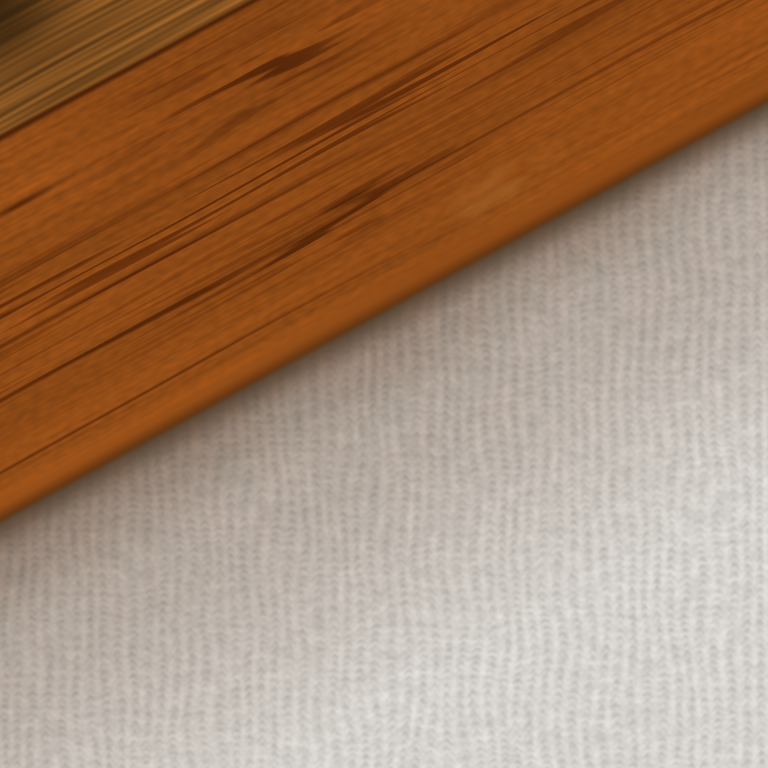
Give the GLSL for this texture, as a Shadertoy shader.

```glsl
// A varnished wooden board lies diagonally over pale ribbed linen.
// Board coordinates (along, across the grain) drive stretched gradient noise;
// the cloth is a warped grid of ribs, shaded by its distance from the board.

const float EDGE_Y = 0.321;        // board edge height at the left side
const float EDGE_SLOPE = 0.547;
const float EDGE_BLUR = 0.005;
const float SEAM = 0.437;          // joint to the next strip of wood
const float RIBS = 54.0;           // vertical threads across the canvas
const float ROWS = 94.0;           // horizontal threads
const float WEAVE_DEPTH = 0.058;
const vec3 WOOD = vec3(0.565, 0.295, 0.090);
const vec3 WOOD_DARK = vec3(0.30, 0.125, 0.025);
const vec3 WOOD_LIGHT = vec3(0.66, 0.41, 0.17);
const vec3 STRIP = vec3(0.51, 0.32, 0.13);
const vec3 STRIP_DARK = vec3(0.17, 0.11, 0.04);
const vec3 CONTACT = vec3(0.30, 0.22, 0.15);
const vec3 CLOTH_SHADE = vec3(0.56, 0.485, 0.43);
const vec3 CLOTH_MID = vec3(0.695, 0.65, 0.61);
const vec3 CLOTH_LIGHT = vec3(0.835, 0.82, 0.80);

vec2 gradientAt(vec2 cell) {
    vec3 q = fract(cell.xyx * vec3(0.1031, 0.1030, 0.0973));
    q += dot(q, q.yzx + 33.33);
    float angle = 6.2832 * fract((q.x + q.y) * q.z);
    return vec2(cos(angle), sin(angle));
}

// Gradient noise, roughly -0.7 to 0.7
float noise(vec2 p) {
    vec2 i = floor(p), f = p - i, e = vec2(0.0, 1.0);
    vec2 u = f * f * f * (f * (f * 6.0 - 15.0) + 10.0);
    float low = mix(dot(gradientAt(i), f), dot(gradientAt(i + e.yx), f - e.yx), u.x);
    float high = mix(dot(gradientAt(i + e), f - e), dot(gradientAt(i + 1.0), f - 1.0), u.x);
    return mix(low, high, u.y);
}

float bell(float x, float center, float width) {
    float t = (x - center) / width;
    return exp(-t * t);
}

float patchMask(vec2 g, vec2 center, vec2 size) {
    vec2 t = (g - center) / size;
    return exp(-dot(t, t));
}

// g.x runs along the grain, g.y across it, zero at the board edge
vec3 woodColor(vec2 g) {
    float across = g.y + 0.004 * noise(g * vec2(3.0, 9.0));
    float broad = noise(vec2(g.x * 1.3, across * 24.0));
    float medium = noise(vec2(g.x * 2.0 + 7.0, across * 75.0));
    float fine = noise(vec2(g.x * 3.0 + 3.0, across * 170.0));
    float speck = noise(g * vec2(60.0, 150.0));
    float inner = smoothstep(0.01, 0.05, g.y);
    vec3 color = WOOD * (1.0 + inner * (0.10 * broad + 0.10 * medium + 0.16 * fine + 0.10 * speck));

    // Finely lined bands and long dark veins
    float lined = bell(across, 0.235, 0.042) + 0.5 * bell(across, 0.14, 0.05)
                + 0.6 * bell(across, 0.40, 0.03) * smoothstep(0.4, 0.7, g.x);
    float veins = 0.75 * lined * smoothstep(0.0, 0.35, fine + 0.3 * medium);
    float fade = 1.0 - 0.75 * smoothstep(0.45, 0.85, g.x);
    veins += fade * (0.75 * bell(across, 0.137, 0.0025) + 0.6 * bell(across, 0.057, 0.002)
           + 0.6 * bell(across, 0.200, 0.003)) + 0.35 * bell(across, 0.272, 0.005);

    // Short tapering flecks gathered in two clusters, and one at the left
    float fleck = smoothstep(0.02, 0.28, noise(vec2(g.x * 7.0, across * 95.0)) + 0.25 * fine);
    float clusters = patchMask(g, vec2(0.73, 0.345), vec2(0.17, 0.045))
                   + patchMask(g, vec2(0.72, 0.137), vec2(0.17, 0.030));
    veins += clusters * (0.10 + 0.75 * fleck);
    veins += 0.8 * patchMask(g, vec2(0.375, 0.350), vec2(0.045, 0.004));
    color = mix(color, WOOD_DARK, clamp(veins, 0.0, 0.85));

    // Pale knot near the rim
    float knot = patchMask(g, vec2(0.93, 0.07), vec2(0.07, 0.024));
    color = mix(color, WOOD_LIGHT, knot * (0.35 + 0.8 * noise(g * vec2(22.0, 60.0))));

    // Neighbouring strip, dark toward the corner
    vec3 strip = STRIP * (1.0 + 0.5 * fine + 0.25 * medium);
    float corner = patchMask(g, vec2(0.46, 0.60), vec2(0.10, 0.085));
    strip = mix(strip, STRIP_DARK, 0.85 * corner);
    color = mix(color, strip, smoothstep(SEAM - 0.002, SEAM + 0.004, across));
    color = mix(color, WOOD_DARK * 0.8, 0.8 * bell(across, SEAM, 0.004));

    // Rounded rim: warm sheen, then falling into shade
    color *= 1.0 + 0.08 * bell(g.y, 0.025, 0.015) * smoothstep(0.8, 0.2, g.x);
    return color * mix(0.68, 1.0, smoothstep(-0.003, 0.020, g.y));
}

vec3 clothColor(vec2 uv, float away) {
    // Light grows with distance from the board
    float drift = away + 0.025 * noise(uv * 5.0) + 0.04 * (uv.x - 0.5);
    vec3 color = mix(CLOTH_SHADE, CLOTH_MID, smoothstep(0.0, 0.14, drift));
    color = mix(color, CLOTH_LIGHT, smoothstep(0.10, 0.50, drift));
    color = mix(CONTACT, color, smoothstep(-0.015, 0.045, away));

    // Ribs crossed by staggered rows, broken up by uneven thread
    vec2 warp = vec2(noise(uv * vec2(12.0, 9.0)), noise(uv * vec2(16.0, 14.0) + 19.0));
    vec2 thread = uv * vec2(RIBS, ROWS) + vec2(0.7, 1.3) * warp + vec2(0.6 * uv.y, 0.0);
    float rib = cos(6.2832 * thread.x);
    float row = cos(6.2832 * thread.y + 1.5 * rib);
    float slub = noise(thread * vec2(1.6, 0.4)) + noise(thread * vec2(0.6, 1.1) + 41.0);
    float fuzz = noise(uv * vec2(150.0, 170.0));
    float weave = 0.5 * rib + row * (0.24 - 0.2 * rib) + 0.9 * slub + 0.8 * fuzz;
    color *= 1.0 + WEAVE_DEPTH * weave * smoothstep(-0.01, 0.04, away);

    // Faint pink and grey mottling
    float tint = noise(uv * vec2(30.0, 14.0) + 5.0);
    return color + 0.03 * tint * vec3(1.0, 0.4, 0.3) * smoothstep(0.4, 0.05, away);
}

void mainImage(out vec4 fragColor, in vec2 fragCoord) {
    vec2 uv = fragCoord / iResolution.xy;
    vec2 along = normalize(vec2(1.0, EDGE_SLOPE));
    float across = (uv.y - EDGE_Y - EDGE_SLOPE * uv.x) * along.x;
    float board = smoothstep(-EDGE_BLUR, EDGE_BLUR, across);
    vec3 wood = woodColor(vec2(dot(uv, along), across));
    fragColor = vec4(clamp(mix(clothColor(uv, -across), wood, board), 0.0, 1.0), 1.0);
}
```
